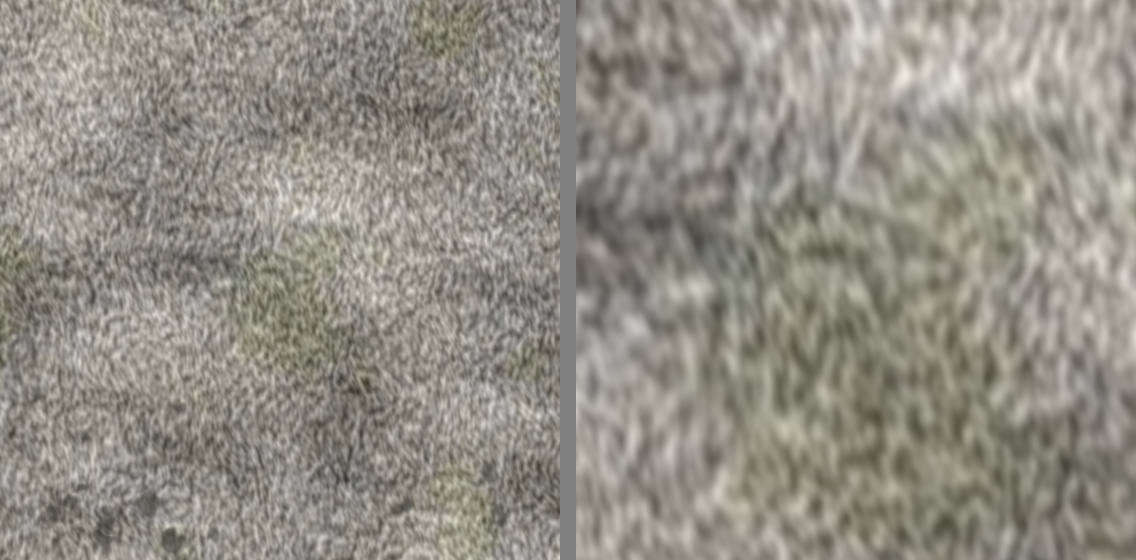
Left: the whole. Right: its middle third, enlarged.
This texture is drawn by a WebGL 1 fragment shader. Its source:

```glsl
precision highp float;
// Weathered grey stone: soft, upright grain over broad mottled patches, with
// blurred dark creases, olive stains and a few clusters of dark lichen spots.
// Gradient noise at several scales sets the tone; a jittered grid sets spots.
uniform vec2 u_resolution;

const vec3 STONE = vec3(0.580, 0.568, 0.540);   // mean colour
const vec3 OLIVE = vec3(-0.012, -0.004, -0.048); // stain offset
const vec3 SPOT_COLOR = vec3(0.325, 0.322, 0.295);
const vec2 GRAIN_SCALE = vec2(82.0, 46.0);      // cells across the canvas
const vec2 PATCH_SCALE = vec2(3.2, 5.0);
const float GRAIN_CONTRAST = 0.31;
const float PATCH_CONTRAST = 0.23;
const float CREASE_DEPTH = 0.10;
const float SPOT_CELLS = 17.0;
const float SPOT_SOFTNESS = 0.20;               // in spot cells

float hash(vec2 p) {
  return fract(sin(dot(p, vec2(127.1, 311.7))) * 43758.5453);
}

mat2 rotation(float angle) {
  float c = cos(angle), s = sin(angle);
  return mat2(c, s, -s, c);
}

float cornerSlope(vec2 cell, vec2 offset) {
  float angle = 6.28319 * hash(cell);
  return dot(vec2(cos(angle), sin(angle)), offset);
}

// Gradient noise, roughly -0.7 to 0.7
float noise(vec2 p) {
  vec2 i = floor(p), f = fract(p);
  vec2 w = f * f * f * (f * (f * 6.0 - 15.0) + 10.0);
  vec2 e = vec2(1.0, 0.0);
  float low = mix(cornerSlope(i, f), cornerSlope(i + e.xy, f - e.xy), w.x);
  float high = mix(cornerSlope(i + e.yx, f - e.yx),
                   cornerSlope(i + e.xx, f - e.xx), w.x);
  return mix(low, high, w.y);
}

float fbm(vec2 p) {
  float sum = 0.0, amplitude = 0.75;
  for (int i = 0; i < 4; i++) {
    sum += amplitude * noise(p);
    p = rotation(0.5) * p * 2.03 + 17.3;
    amplitude *= 0.62;
  }
  return sum;
}

// Two layers of upright grain whose lean drifts across the surface
float grain(vec2 p) {
  vec2 q = p + 0.016 * vec2(noise(p * 9.0 + 4.7), noise(p * 8.0 + 31.2));
  float coarse = noise(rotation(0.16) * q * GRAIN_SCALE + 7.4);
  float fine = noise(rotation(-0.22) * q * GRAIN_SCALE * 1.65 + 53.1);
  return 0.85 * coarse + 0.62 * fine;
}

// Blurred dark lines along the zero contour of a stretched noise
float crease(vec2 p) {
  float contour = abs(noise(p * vec2(2.3, 4.2) + 11.6) + 0.12 * noise(p * 14.0));
  float presence = smoothstep(0.02, 0.32, noise(p * 3.1 + 42.5));
  return (1.0 - smoothstep(0.0, 0.16, contour)) * presence;
}

// Ragged round spots, clustered and more common near the bottom
float spots(vec2 p) {
  vec2 q = p * SPOT_CELLS + 0.35 * vec2(noise(p * 45.0), noise(p * 45.0 + 9.3));
  vec2 home = floor(q);
  float cover = 0.0;
  for (int y = -1; y <= 1; y++) {
    for (int x = -1; x <= 1; x++) {
      vec2 cell = home + vec2(float(x), float(y));
      vec2 center = cell + 0.15 + 0.7 * vec2(hash(cell + 3.1), hash(cell + 8.6));
      float size = hash(cell + 14.2);
      float radius = mix(0.12, 0.40, size * size * size);
      float height = cell.y / SPOT_CELLS;
      float chance = 0.36 * (1.0 - smoothstep(0.05, 0.45, height))
                   * smoothstep(-0.15, 0.25, noise(cell * 0.21 + 23.4));
      float present = step(hash(cell + 27.9), chance);
      float edge = smoothstep(radius - SPOT_SOFTNESS * 0.5,
                              radius + SPOT_SOFTNESS, length(q - center));
      cover = max(cover, present * (1.0 - edge));
    }
  }
  return cover;
}

void main() {
  vec2 p = gl_FragCoord.xy / u_resolution.y;

  // Broad light and dark patches, sloping slightly down to the right
  vec2 tilted = rotation(0.22) * p;
  float patches = fbm(tilted * PATCH_SCALE + 5.8);
  float creases = crease(tilted);
  float tone = PATCH_CONTRAST * patches + GRAIN_CONTRAST * grain(p)
             - CREASE_DEPTH * creases;

  // Stains shift the hue towards olive; fine noise varies warm and cool
  float stain = smoothstep(0.08, 0.42, fbm(p * 3.4 + 61.7));
  float warmth = 0.018 * noise(p * 24.0 + 35.2) + 0.022 * noise(p * 5.0 + 71.9);
  vec3 color = STONE + tone + OLIVE * stain + warmth * vec3(0.6, 0.0, -1.0);

  color = mix(color, SPOT_COLOR + 0.35 * tone, 0.85 * spots(p));
  gl_FragColor = vec4(clamp(color, 0.0, 1.0), 1.0);
}
```
